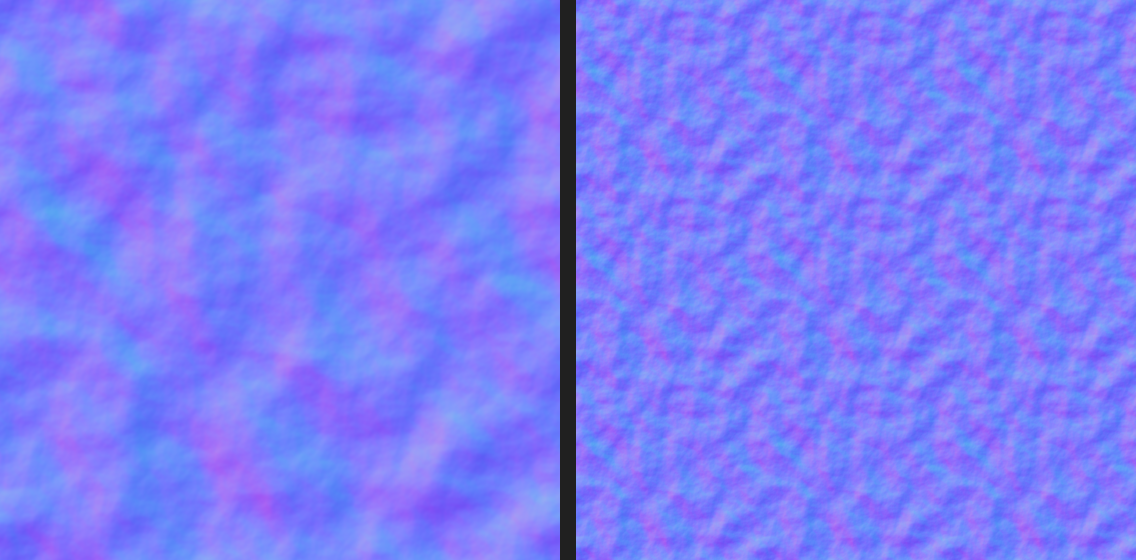
Left: one tile. Right: repeated 3 by 3.
Give the GLSL for this texture map, as a Shadertoy shader.

```glsl
// Tileable tangent-space normal map of soft cloudy bumps, green pointing down.
// A height field is summed from octaves of gradient noise whose lattice wraps
// on the unit square; its slope gives the normal.

#define OCTAVES 5
#define CELLS 7            // lattice repeats of the broadest octave
#define HEIGHT 0.0228      // bump strength
#define GAIN 0.28          // height ratio between octaves
#define SLOPE_STEP 0.002   // sampling distance for the slope, in canvas units
#define BASE_LEVEL 0.494   // colour level of a zero slope

// Integer hash of a wrapped lattice point, returned as an angle
float hashAngle(ivec2 id, int seed) {
    uint h = uint(id.x) * 1597334677u ^ uint(id.y) * 3812015801u ^ uint(seed + 1) * 2654435769u;
    h = (h ^ (h >> 16)) * 2146121005u;
    h = (h ^ (h >> 15)) * 2221713035u;
    h ^= h >> 16;
    return 6.2831853 * float(h & 65535u) / 65536.0;
}

float cornerRamp(ivec2 cell, vec2 offset, int cells, int seed) {
    float angle = hashAngle(cell % cells, seed);
    return dot(vec2(cos(angle), sin(angle)), offset);
}

// Gradient noise, periodic over the unit square
float wrappedNoise(vec2 uv, int cells, int seed) {
    // The shift keeps the octaves from lining up and the cells positive
    vec2 q = uv * float(cells) + vec2(0.37, 0.61) * float(seed) + float(cells);
    ivec2 cell = ivec2(floor(q));
    vec2 f = fract(q);
    vec2 w = f * f * f * (f * (f * 6.0 - 15.0) + 10.0);
    float a = cornerRamp(cell, f, cells, seed);
    float b = cornerRamp(cell + ivec2(1, 0), f - vec2(1, 0), cells, seed);
    float c = cornerRamp(cell + ivec2(0, 1), f - vec2(0, 1), cells, seed);
    float d = cornerRamp(cell + ivec2(1, 1), f - vec2(1, 1), cells, seed);
    return mix(mix(a, b, w.x), mix(c, d, w.x), w.y);
}

float heightAt(vec2 uv) {
    float sum = 0.0, amplitude = HEIGHT;
    for (int i = 0; i < OCTAVES; i++) {
        sum += amplitude * wrappedNoise(uv, CELLS << i, i);
        amplitude *= GAIN;
    }
    return sum;
}

void mainImage(out vec4 fragColor, in vec2 fragCoord) {
    vec2 uv = fragCoord / iResolution.xy;

    // Slope by central differences
    vec2 e = vec2(SLOPE_STEP, 0.0);
    vec2 slope = vec2(heightAt(uv + e.xy) - heightAt(uv - e.xy),
                      heightAt(uv + e.yx) - heightAt(uv - e.yx)) / (2.0 * SLOPE_STEP);

    // Pack the unit normal into a colour, with the green axis flipped
    vec3 normal = normalize(vec3(-slope.x, slope.y, 1.0));
    fragColor = vec4(BASE_LEVEL + 0.5 * normal, 1.0);
}
```
